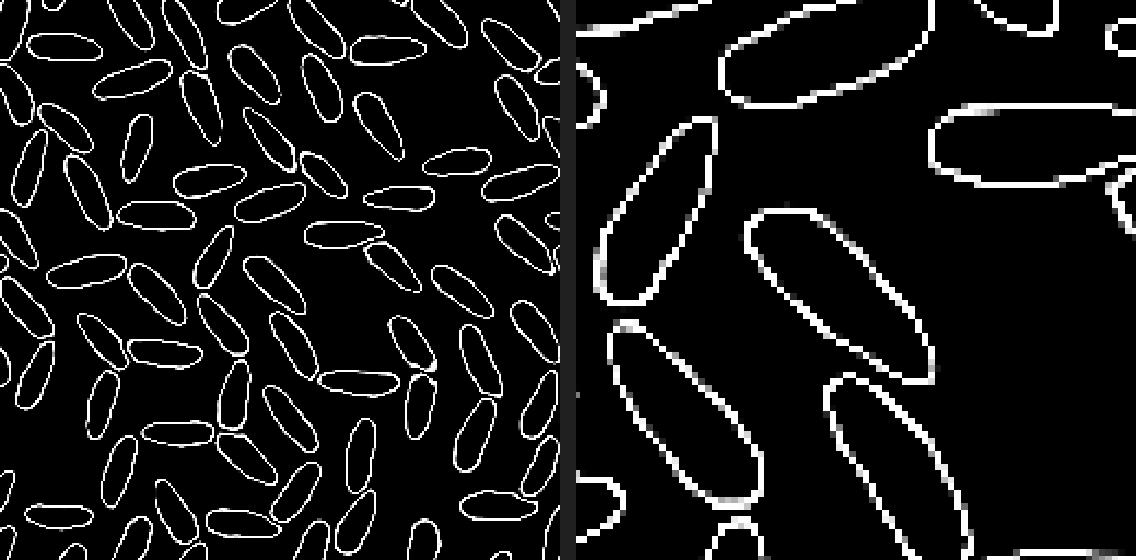
Left, the full canvas; right, a detail of the centre.
Write a WebGL 1 fragment shader that draws this pattern.

```glsl
precision highp float;
// Outlines of scattered rice-like grains, white on black, with a coarse raster edge.
// Grains sit on a jittered hexagonal lattice, each leaning in one of three directions
// that run between the lattice axes; crowded neighbours are kept apart by a gap.

uniform vec2 u_resolution;

const vec3 BACKGROUND = vec3(0.0);
const vec3 LINE_COLOR = vec3(1.0);
const float RASTER = 256.0;          // raster cells across the canvas
const float SPACING = 0.127;         // distance between lattice points
const float POSITION_JITTER = 0.017;
const float LATTICE_TILT = -0.42;    // radians
const float ANGLE_JITTER = 0.27;     // radians
const float HALF_LENGTH = 0.066;
const float HALF_WIDTH = 0.0222;
const float ROUNDNESS = 2.4;         // superellipse exponent
const float TAPER = 0.32;
const float BEND = 0.005;
const float WOBBLE = 0.0011;
const float EMPTY_SHARE = 0.03;
const float DIAGONAL_SHARE = 0.47;   // grains in the main direction
const float LEVEL_SHARE = 0.29;      // grains close to horizontal
const float GAP = 0.005;             // half the space between crowded grains
const float LINE_HALF = 0.00215;
const float LINE_SOFT = 0.0005;

const float THIRD_TURN = 1.04719755; // 60 degrees
const float ROW_HEIGHT = 0.8660254;

float hash(vec2 id, float salt) {
  return fract(sin(dot(id, vec2(127.1, 311.7)) + salt * 74.7) * 43758.547);
}

float signedHash(vec2 id, float salt) {
  return 2.0 * hash(id, salt) - 1.0;
}

vec2 rotate(vec2 p, float angle) {
  float c = cos(angle), s = sin(angle);
  return vec2(c * p.x - s * p.y, s * p.x + c * p.y);
}

// First-order distance to a superellipse with the given radii.
float superellipse(vec2 q, vec2 radii) {
  vec2 n = max(abs(q) / radii, 1e-4);
  float k = pow(dot(pow(n, vec2(ROUNDNESS)), vec2(1.0)), 1.0 / ROUNDNESS);
  vec2 gradient = pow(n / k, vec2(ROUNDNESS - 1.0)) / radii;
  return (k - 1.0) / length(gradient);
}

// Lean of a grain: diagonal ones gather at the upper right.
float grainAngle(vec2 id, vec2 center) {
  vec2 place = rotate(center, LATTICE_TILT) - 0.5;
  float pick = hash(id, 1.0) - 0.30 * place.x - 0.35 * place.y;
  float mode = step(DIAGONAL_SHARE, pick) + step(DIAGONAL_SHARE + LEVEL_SHARE, pick);
  return (mode - 0.5) * THIRD_TURN + ANGLE_JITTER * signedHash(id, 2.0);
}

// Signed distance to the grain of one lattice point.
float grain(vec2 p, vec2 id) {
  if (hash(id, 3.0) < EMPTY_SHARE) return 1.0;
  vec2 center = SPACING * vec2(id.x + 0.5 * id.y, ROW_HEIGHT * id.y);
  vec2 shift = POSITION_JITTER * vec2(signedHash(id, 4.0), signedHash(id, 5.0));
  vec2 q = rotate(p - center - shift, -grainAngle(id, center));

  vec2 radii = vec2(HALF_LENGTH * (1.0 + 0.12 * signedHash(id, 6.0)),
                    HALF_WIDTH * (1.0 + 0.12 * signedHash(id, 7.0)));
  float along = clamp(q.x / radii.x, -1.0, 1.0);
  q.y += BEND * signedHash(id, 8.0) * along * along;
  q.y /= 1.0 + TAPER * signedHash(id, 9.0) * along;

  float phase = 6.28 * hash(id, 10.0);
  float side = q.y / radii.y;
  float wobble = sin(5.0 * along + 1.5 * side + phase)
               + 0.6 * sin(11.0 * along - 2.0 * side + 2.3 * phase);
  return superellipse(q, radii) + WOBBLE * wobble;
}

// Signed distance to all grains, split along the line midway between two.
float grainField(vec2 p) {
  float row = p.y / (ROW_HEIGHT * SPACING);
  vec2 home = floor(vec2(p.x / SPACING - 0.5 * row, row) + 0.5);
  float nearest = 1.0, second = 1.0;
  for (int j = -1; j <= 1; j++) {
    for (int i = -1; i <= 1; i++) {
      float d = grain(p, home + vec2(float(i), float(j)));
      second = min(second, max(nearest, d));
      nearest = min(nearest, d);
    }
  }
  return max(nearest, 0.5 * (nearest - second) + GAP);
}

void main() {
  vec2 p = gl_FragCoord.xy / min(u_resolution.x, u_resolution.y);
  p = (floor(p * RASTER) + 0.5) / RASTER;
  float edge = abs(grainField(rotate(p, -LATTICE_TILT)));
  float line = 1.0 - smoothstep(LINE_HALF - LINE_SOFT, LINE_HALF + LINE_SOFT, edge);
  gl_FragColor = vec4(mix(BACKGROUND, LINE_COLOR, line), 1.0);
}
```
